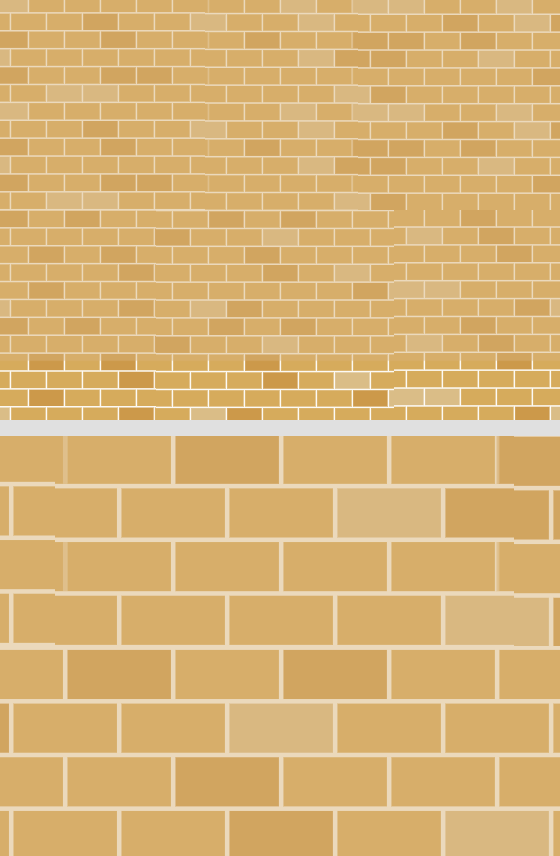
Top: the whole. Bottom: its middle third, enlarged.
Reproduce this pattern procedurally as a Shadertoy shader.

```glsl
// Sandstone brick wall in running bond, built from offset patches under a pale veil.

const vec2 BRICK = vec2(0.0857, 0.0426);      // brick pitch, in canvas heights
const vec2 FIRST_JOINT = vec2(0.0677, 0.0313); // from the upper left corner
const float JOINT_WIDTH = 0.0036;
const float ROW_CYCLE = 6.0;
const float VEIL_BOTTOM = 0.141;

const vec3 SAND = vec3(0.84, 0.67, 0.36);
const vec3 OCHRE = vec3(0.80, 0.60, 0.29);
const vec3 PALE = vec3(0.855, 0.74, 0.53);
const vec3 MORTAR = vec3(0.99, 0.98, 0.96);
const vec3 VEIL = vec3(0.845, 0.70, 0.48);

float hash(vec2 p) {
    vec3 q = fract(vec3(p.xyx) * 0.1031);
    q += dot(q, q.yzx + 33.33);
    return fract((q.x + q.y) * q.z);
}

// Distance from a cell coordinate to the nearest whole number
float edgeDistance(float cell) {
    return abs(fract(cell + 0.5) - 0.5);
}

// Antialiased line coverage from the distance to its centre
float lineMask(float dist, float width, float pixel) {
    return clamp((0.5 * width - dist) / pixel + 0.5, 0.0, 1.0);
}

// Small vertical slip of the courses in each patch
float patchSlip(float x, bool lower) {
    vec2 seams = lower ? vec2(0.372, 0.938) : vec2(0.488, 0.852);
    vec3 slips = lower ? vec3(0.0, 0.0014, -0.0020) : vec3(-0.0006, 0.0010, 0.0026);
    return x < seams.x ? slips.x : (x < seams.y ? slips.y : slips.z);
}

// Narrow strip of worn mortar beside the patch seams
float seamWear(float x, bool lower) {
    vec2 centres = lower ? vec2(0.377, 0.937) : vec2(0.490, 0.847);
    vec2 near = 1.0 - smoothstep(0.007, 0.010, abs(x - centres));
    return max(near.x, near.y);
}

vec3 brickColour(vec2 id, float seed) {
    float pick = hash(vec2(id.x + 7.0, mod(id.y, ROW_CYCLE) + seed));
    return pick < 0.14 ? PALE : (pick > 0.84 ? OCHRE : SAND);
}

void mainImage(out vec4 fragColor, in vec2 fragCoord) {
    float pixel = 1.0 / iResolution.y;
    vec2 pos = fragCoord * pixel;
    float depth = 1.0 - pos.y;
    bool lower = depth > 0.5;

    // Courses, with every second one shifted by half a brick
    float course = (depth - FIRST_JOINT.y - patchSlip(pos.x, lower)) / BRICK.y + 1.0;
    float row = floor(course);
    float column = (pos.x - FIRST_JOINT.x) / BRICK.x + 0.5 * mod(row, 2.0);
    vec3 colour = brickColour(vec2(floor(column), row), lower ? 41.0 : 13.0);

    // Mortar joints
    float bed = lineMask(edgeDistance(course) * BRICK.y, JOINT_WIDTH, pixel);
    float head = lineMask(edgeDistance(column) * BRICK.x, JOINT_WIDTH, pixel);
    head *= 1.0 - 0.6 * seamWear(pos.x, lower);
    colour = mix(colour, MORTAR, max(bed, head));

    // Translucent veil above the vivid bottom band
    float veil = smoothstep(-pixel, pixel, pos.y - VEIL_BOTTOM);
    colour = mix(colour, VEIL, 0.46 * veil);

    fragColor = vec4(colour, 1.0);
}
```
